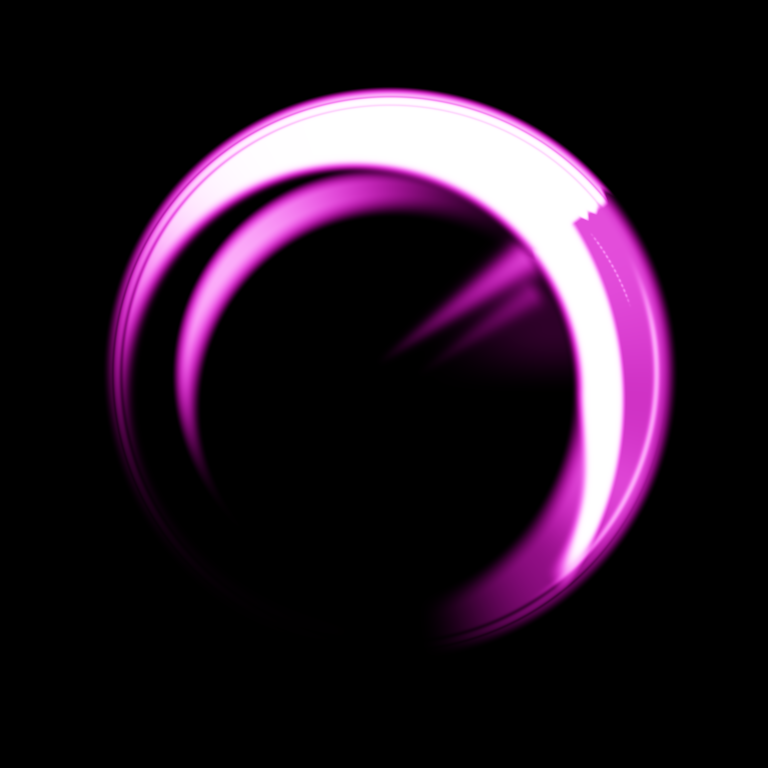
Reproduce this background procedurally as a three.js fragment shader.

```glsl
// A glowing magenta ring on black: a crescent between two offset circles,
// a thinner inner arc, a bright lens on the right and two faint light rays.
// Light is summed as one scalar energy, then mapped to colour by exposure.

varying vec2 vUv;

const vec2 RING_CENTER = vec2(0.508, 0.513);
const vec2 HOLLOW_CENTER = vec2(0.4635, 0.491);
const vec2 LENS_CENTER = vec2(0.376, 0.479);
const vec2 RAY_TIP = vec2(0.490, 0.525);
const vec2 RAY_END = vec2(0.684, 0.664);

float bell(float x, float center, float width) {
  float d = (x - center) / width;
  return exp(-d * d);
}

// One inside the soft edge, zero beyond it.
float fall(float inner, float outer, float x) {
  return 1.0 - smoothstep(inner, outer, x);
}

float hash(float n) {
  return fract(sin(n * 91.7) * 4375.5);
}

float noise(float x) {
  float i = floor(x);
  return mix(hash(i), hash(i + 1.0), smoothstep(0.0, 1.0, x - i));
}

// Beam that widens and brightens from its tip to its end.
float ray(vec2 p, vec2 tip, vec2 end, float width) {
  vec2 axis = end - tip;
  vec2 q = p - tip;
  float t = dot(q, axis) / dot(axis, axis);
  float side = (q.x * axis.y - q.y * axis.x) / length(axis);
  float grow = clamp(t, 0.0, 1.0);
  float beam = bell(side, 0.0, mix(0.005, width, grow));
  return beam * pow(grow, 1.5) * fall(1.0, 1.12, t);
}

// Thinner arc, bright at the upper left.
float innerArc(vec2 p, float angle) {
  float outer = fall(0.250, 0.274, distance(p, vec2(0.497, 0.510)));
  float inner = smoothstep(0.247, 0.280, distance(p, vec2(0.510, 0.469)));
  return 4.2 * outer * inner * bell(angle, -58.0, 50.0);
}

// Faint veil under the first ray.
float haze(vec2 p) {
  vec2 axis = normalize(RAY_END - RAY_TIP);
  vec2 q = p - RAY_TIP;
  float below = smoothstep(0.0, 0.03, q.x * axis.y - q.y * axis.x);
  float reach = smoothstep(0.54, 0.72, p.x) * smoothstep(0.485, 0.57, p.y);
  return 0.2 * below * reach;
}

// Main crescent: angle is in degrees clockwise from the top.
float crescent(vec2 p, float radius, float angle) {
  float hollow = distance(p, HOLLOW_CENTER);
  float rim = fall(0.345, 0.375, radius);
  float body = smoothstep(0.279, 0.3125, hollow);
  float grooves = 1.0 - 0.55 * bell(radius, 0.350, 0.003)
                      - 0.45 * bell(radius, 0.361, 0.002);

  // White upper band with a streaked cut on the right.
  float cut = 50.0 + 2.5 * (noise(radius * 150.0) - 0.5);
  float upper = fall(cut - 1.0, cut + 1.5, angle);
  float fade = angle < 0.0 ? bell(angle, 0.0, 57.0) : 1.0;
  float energy = 14.0 * upper * fade * rim * body * body * grooves;

  // Pink right side, fading into the tail.
  float right = 1.0 - upper;
  float pink = mix(2.2, 1.5, smoothstep(60.0, 110.0, angle));
  pink *= fall(112.0, 142.0, angle);
  float tail = 0.85 * smoothstep(90.0, 130.0, angle)
             * fall(138.0, 174.0, angle);
  float edge = fall(0.353, 0.376, radius);
  energy += right * body * edge * (pink * mix(0.5, 1.0, rim) + tail * grooves);

  // White lens, narrowing toward the lower right.
  float narrowing = 0.050 * smoothstep(95.0, 140.0, angle);
  float lens = smoothstep(0.279, 0.3125, hollow - narrowing);
  lens *= lens * fall(0.420, 0.440, distance(p, LENS_CENTER));
  energy += 14.0 * right * lens * fall(126.0, 143.0, angle);

  // Fine highlights along the rim and a dotted streak.
  float line = bell(radius, 0.347, 0.004);
  energy += 2.2 * right * line * smoothstep(62.0, 85.0, angle)
          * fall(120.0, 150.0, angle);
  float dots = 0.6 + 0.4 * cos(angle * 5.0);
  float streakRadius = 0.320 + 0.0003 * (angle - 58.0);
  energy += 1.3 * dots * bell(radius, streakRadius, 0.0015)
          * smoothstep(54.0, 58.0, angle) * fall(71.0, 75.0, angle);
  return energy;
}

vec3 expose(float energy) {
  float green = 0.09 * energy * energy / (1.0 + 0.1 * energy);
  return 1.0 - exp(-vec3(energy, green, 0.88 * energy));
}

void main() {
  vec2 q = vUv - RING_CENTER;
  float angle = degrees(atan(q.x, q.y));
  float energy = crescent(vUv, length(q), angle) + innerArc(vUv, angle);

  // Rays and veil stay inside the hollow of the crescent.
  float inside = fall(0.275, 0.300, distance(vUv, HOLLOW_CENTER));
  float light = 1.9 * ray(vUv, RAY_TIP, RAY_END, 0.020);
  light += 0.55 * ray(vUv, vec2(0.542, 0.510), vec2(0.690, 0.615), 0.016);
  energy += inside * (light + haze(vUv));

  gl_FragColor = vec4(expose(energy), 1.0);
}
```
